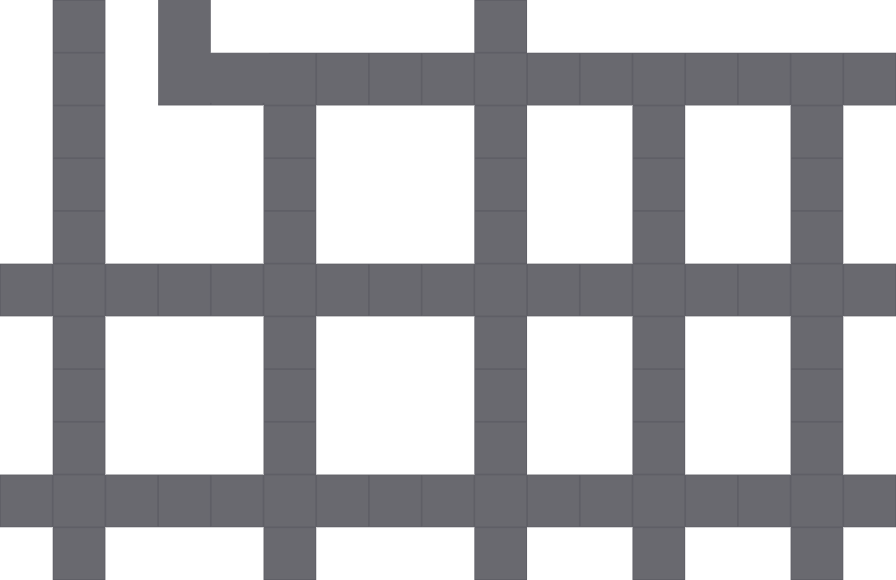
Reproduce this pattern procedurally as a Shadertoy shader.

```glsl
// Draws a street grid of grey square tiles with thin seams on a white ground.

const vec2 GRID = vec2(17.0, 11.0);       // tiles across and up the canvas
const vec3 GROUND = vec3(1.0);
const vec3 TILE = vec3(0.412, 0.412, 0.437);
const vec3 SEAM = vec3(0.372, 0.372, 0.400);
const float SEAM_HALF_WIDTH = 0.017;      // in tiles

// Soft coverage of the span from low to high.
float span(float x, float low, float high, float blur) {
    return clamp((x - low) / blur + 0.5, 0.0, 1.0)
         * clamp((high - x) / blur + 0.5, 0.0, 1.0);
}

// Soft coverage of a box given by two corners.
float box(vec2 p, vec2 low, vec2 high, vec2 blur) {
    return span(p.x, low.x, high.x, blur.x) * span(p.y, low.y, high.y, blur.y);
}

// Vertical street, one tile wide, from the bottom edge up to a given row.
float street(vec2 p, float column, float top, vec2 blur) {
    return box(p, vec2(column, -1.0), vec2(column + 1.0, top), blur);
}

// All streets joined together.
float streets(vec2 p, vec2 blur) {
    float past = GRID.y + 1.0;
    float road = max(street(p, 1.0, past, blur), street(p, 9.0, past, blur));
    road = max(road, street(p, 5.0, 9.5, blur));
    road = max(road, street(p, 12.0, 9.5, blur));
    road = max(road, street(p, 15.0, 9.5, blur));

    // Horizontal streets; the top one starts at the bend.
    for (int i = 0; i < 3; i++) {
        float row = 1.0 + 4.0 * float(i);
        float start = i == 2 ? 3.0 : -1.0;
        road = max(road, box(p, vec2(start, row), vec2(GRID.x + 1.0, row + 1.0), blur));
    }
    return max(road, box(p, vec2(3.0, 9.0), vec2(4.0, past), blur));
}

// Thin lines along every tile boundary.
float seams(vec2 p, vec2 blur) {
    vec2 d = abs(p - round(p));
    vec2 line = clamp((SEAM_HALF_WIDTH - d) / blur + 0.5, 0.0, 1.0);
    return max(line.x, line.y);
}

void mainImage(out vec4 fragColor, in vec2 fragCoord) {
    vec2 p = fragCoord / iResolution.xy * GRID;
    vec2 blur = GRID / iResolution.xy;

    // The bend at the upper left is one piece without seams.
    float bend = box(p, vec2(2.9, 9.05), vec2(5.1, GRID.y + 1.0), blur);
    float seam = seams(p, blur) * (1.0 - bend);

    vec3 paving = mix(TILE, SEAM, seam);
    fragColor = vec4(mix(GROUND, paving, streets(p, blur)), 1.0);
}
```
